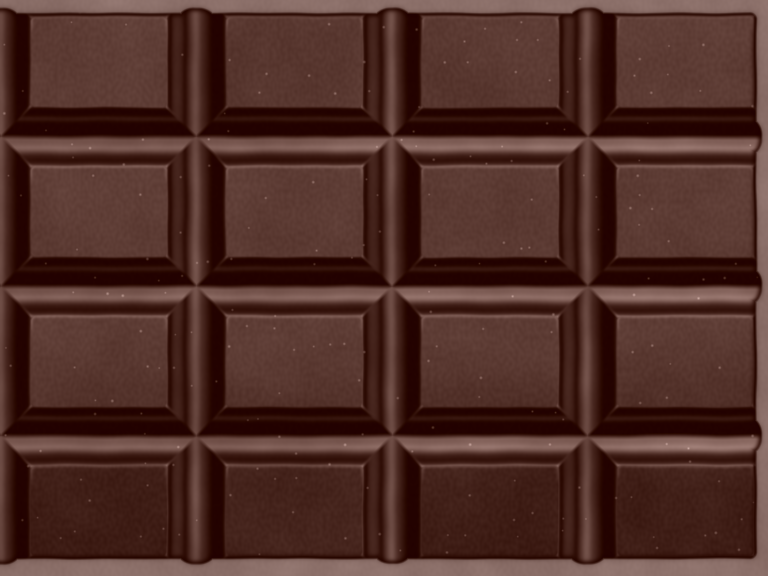
Reproduce this pattern procedurally as a Shadertoy shader.

```glsl
// A slab of dark chocolate: flat raised tablets parted by rounded, mitred grooves.
// Each groove is shaded by a profile across its width; the slab outline is a union of
// rounded boxes on a pale rim, with gradient noise and specks for wear.
#define PITCH vec2(0.3394, 0.2599)  // spacing of the grooves
#define CROSSING vec2(0.002, 0.5030) // one crossing of two grooves
#define GROOVE 0.0510               // half width of a groove
#define CORNER 0.009                // tablet corner radius
#define SLAB_MIN vec2(-0.2, 0.030)
#define SLAB_MAX vec2(1.313, 0.977)
#define CAP_REACH 0.009             // how far groove ends pass the slab edge
#define SPECK_CELLS 34.0
#define DARK vec3(0.13, 0.0, -0.03)
#define RIM_TONE 0.43

float hash(vec2 p) {
    p = fract(p * vec2(0.1031, 0.1130));
    p += dot(p, p.yx + 33.33);
    return fract((p.x + p.y) * p.x * 47.3);
}

vec2 gradientAt(vec2 cell) {
    float a = 6.2832 * hash(cell + 17.0);
    return vec2(cos(a), sin(a));
}

float gradientNoise(vec2 p) {
    vec2 i = floor(p), f = p - i, e = vec2(1, 0);
    vec2 u = f * f * f * (f * (f * 6.0 - 15.0) + 10.0);
    float low = mix(dot(gradientAt(i), f), dot(gradientAt(i + e), f - e), u.x);
    float high = mix(dot(gradientAt(i + e.yx), f - e.yx), dot(gradientAt(i + 1.0), f - 1.0), u.x);
    return mix(low, high, u.y);
}

float roundBox(vec2 p, vec2 halfSize, float r) {
    vec2 d = abs(p) - halfSize + r;
    return length(max(d, 0.0)) + min(max(d.x, d.y), 0.0) - r;
}

float bump(float x, float centre, float width) {
    float t = (x - centre) / width;
    return exp(-t * t);
}

// Brightness above DARK; v runs from -1 (lower side) to 1 (upper side)
float horizontalProfile(float v) {
    float crest = smoothstep(0.10, -0.14, v) * smoothstep(-0.70, -0.34, v);
    float lowerWall = 0.11 * smoothstep(-0.15, -0.5, v);
    return 0.005 + 0.36 * crest + lowerWall - 0.05 * bump(v, -0.80, 0.10)
         + 0.25 * bump(v, -1.03, 0.08) + 0.08 * bump(v, 0.60, 0.10)
         + 0.12 * bump(v, 1.02, 0.07);
}

// h runs from -1 (left side) to 1 (right side)
float verticalProfile(float h) {
    float body = 0.11 * smoothstep(0.58, 0.22, h);
    return 0.008 + body + 0.19 * bump(h, -0.03, 0.19) + 0.03 * bump(h, -0.65, 0.13)
         - 0.07 * bump(h, -0.38, 0.10) - 0.08 * bump(h, -0.9, 0.09)
         + 0.15 * bump(h, -1.03, 0.05) + 0.14 * bump(h, 1.02, 0.08);
}

// Bright bubbles and crumbs, one possible in each grid cell
float specks(vec2 p, float px) {
    vec2 g = p * SPECK_CELLS, cell = floor(g);
    vec2 centre = 0.2 + 0.6 * vec2(hash(cell + 3.1), hash(cell + 71.7));
    float radius = mix(0.025, 0.065, hash(cell + 29.3));
    float d = length(g - cell - centre) - radius;
    float soft = 0.02 + px * SPECK_CELLS;
    return step(0.84, hash(cell + 5.9)) * (1.0 - smoothstep(-soft, soft, d));
}

void mainImage(out vec4 fragColor, in vec2 fragCoord) {
    float px = 1.0 / iResolution.y;
    vec2 p = fragCoord * px;
    vec2 wobble = vec2(gradientNoise(p * 14.0), gradientNoise(p * 14.0 + 40.0));
    vec2 s = p + 0.0020 * wobble;
    vec2 grid = (s - CROSSING) / PITCH, id = floor(grid);
    vec2 q = (grid - round(grid)) * PITCH;
    float cloud = gradientNoise(p * 7.0) + 0.5 * gradientNoise(p * 23.0);
    float grain = gradientNoise(p * vec2(150.0, 110.0));

    // Grooves meet along the diagonals of each crossing, with a glint near the tablets
    float along = 0.86 + 0.18 * smoothstep(0.0, 1.35, p.x) + 0.14 * cloud;
    float across = horizontalProfile(q.y / GROOVE) * along;
    float upright = verticalProfile(q.x / GROOVE) * (0.95 + 0.2 * cloud);
    float diagonal = abs(q.x) - abs(q.y);
    float tone = mix(upright, across, smoothstep(-0.004 - px, 0.004 + px, diagonal));
    tone += 0.09 * bump(diagonal, 0.0, 0.004) * smoothstep(0.025, 0.05, abs(q.x));

    // Flat tablets, the bottom row darker, each lit along its upper edge
    float tablet = roundBox(abs(q) - 0.5 * PITCH, 0.5 * PITCH - GROOVE, CORNER);
    float face = mix(0.126, 0.225, smoothstep(0.14, 0.42, p.y)) + 0.02 * (fract(grid.y) - 0.5);
    face += 0.026 * (hash(id + 9.0) - 0.5) + 0.032 * cloud + 0.022 * grain;
    float upperEdge = step(q.y, 0.0) * smoothstep(-0.09, -0.05, q.y);
    face += 0.11 * bump(tablet, -0.001, 0.0035) * upperEdge;
    tone = mix(tone, face, 1.0 - smoothstep(-0.0008 - px, 0.0008 + px, tablet));
    tone += 0.006 * grain + 0.22 * specks(p, px);

    // Slab outline; only the inner grooves end in caps that bulge past it
    vec2 middle = 0.5 * (SLAB_MIN + SLAB_MAX), extent = 0.5 * (SLAB_MAX - SLAB_MIN);
    vec2 c = s - middle;
    vec2 inner = clamp(round(grid), vec2(0.0, -1.0), vec2(3.0, 1.0));
    vec2 cap = (grid - inner) * PITCH;
    float slab = roundBox(c, extent, 0.012);
    slab = min(slab, roundBox(vec2(cap.x, c.y), vec2(0.038, extent.y + CAP_REACH), 0.034));
    slab = min(slab, roundBox(vec2(c.x, cap.y), vec2(extent.x + CAP_REACH, 0.036), 0.032));
    tone *= 1.0 - 0.75 * bump(slab, -0.001, 0.006);
    float rim = RIM_TONE + 0.05 * cloud + 0.015 * grain;
    rim -= 0.14 * exp(-max(slab, 0.0) / 0.003);
    float outside = smoothstep(-0.001 - px, 0.001 + px, slab);
    tone = mix(tone, rim, outside);

    vec3 colour = DARK + tone + outside * vec3(-0.01, 0.01, 0.015);
    fragColor = vec4(clamp(colour, 0.0, 1.0), 1.0);
}
```
